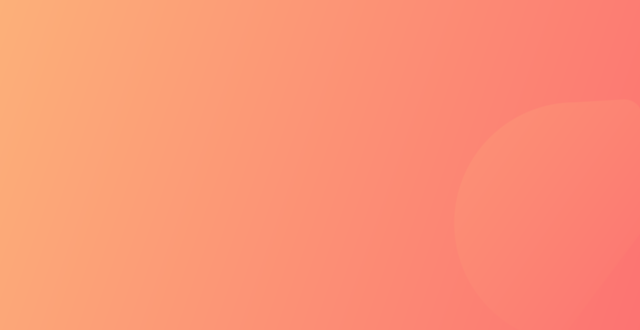
A Shadertoy shader for this background:

```glsl
// Warm apricot-to-coral gradient with a faint rounded blob at the lower right.

// Signed distance to the blob: a disc with a squared-off upper right corner.
float blobDistance(vec2 p) {
    if (p.x > 0.0 && p.y > 0.0) {
        vec2 q = vec2(p.x - 0.205, p.y - 0.366 - 0.06 * p.x) + 0.06;
        return length(max(q, 0.0)) + min(max(q.x, q.y), 0.0) - 0.06;
    }
    float disc = length(p) - 0.366;
    float diagonalCut = dot(p, vec2(0.8, -0.6)) - 0.177;
    return max(disc, max(p.x - 0.205, diagonalCut));
}

void mainImage(out vec4 fragColor, in vec2 fragCoord) {
    vec2 uv = fragCoord / iResolution.y;
    float aspect = iResolution.x / iResolution.y;
    vec3 apricot = vec3(0.99, 0.69, 0.475);
    vec3 coral = vec3(0.99, 0.452, 0.445);

    // Slanted background gradient
    float slope = (uv.x + 0.35 * (1.0 - uv.y)) / (aspect + 0.35);
    vec3 color = mix(apricot, coral, slope);

    // Translucent blob, fading toward its lower right
    vec2 p = uv - vec2(aspect - 0.197, 0.324);
    float pixel = 1.0 / iResolution.y;
    float coverage = 1.0 - smoothstep(-pixel, pixel, blobDistance(p));
    float opacity = clamp(0.11 - 0.3 * dot(p, vec2(0.5, -0.85)), 0.0, 0.22);
    color = mix(color, apricot, coverage * opacity);

    fragColor = vec4(color, 1.0);
}
```
